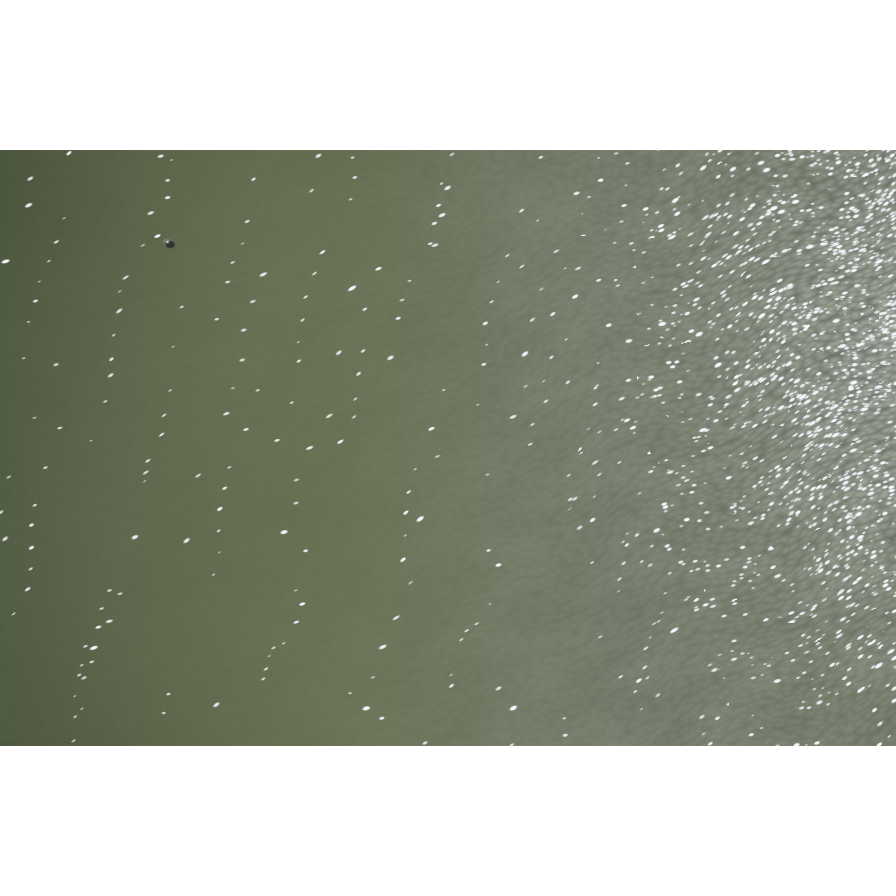
This texture is drawn by a WebGL 1 fragment shader. Its source:

```glsl
precision highp float;
// Green open water from above: sun glitter on the right, a small dark float at upper left.

#define BAND_HALF 0.3325
#define SUN vec2(1.03, 0.62)
#define SUN_SPREAD vec2(0.22, 0.30)
#define FLOAT_POS vec2(0.190, 0.727)
#define DEEP vec3(0.320, 0.365, 0.272)
#define MIDWATER vec3(0.412, 0.445, 0.332)
#define PALE vec3(0.468, 0.492, 0.425)
#define GLINT_COLOR vec3(0.97, 0.97, 1.0)
#define GLINT_DENSITY 0.60
#define RIPPLE_SCALE 95.0

uniform vec2 u_resolution;

vec2 hash2(vec2 p) {
  p = vec2(dot(p, vec2(127.1, 311.7)), dot(p, vec2(269.5, 183.3)));
  return fract(sin(p) * 43758.5453);
}

mat2 rotation(float a) {
  return mat2(cos(a), -sin(a), sin(a), cos(a));
}

// x: distance to the nearest cell point, y: brightness of lit cell points
vec2 cells(vec2 p, float density, float radius, float blur) {
  vec2 id = floor(p);
  vec2 f = p - id;
  float nearest = 2.0;
  float lit = 0.0;
  for (int j = -1; j <= 1; j++) {
    for (int i = -1; i <= 1; i++) {
      vec2 cell = vec2(float(i), float(j));
      vec2 point = hash2(id + cell);
      vec2 chance = hash2(id + cell + 71.3);
      float d = length(cell + point - f);
      float r = radius * (0.55 + 0.75 * chance.y);
      float spot = 1.0 - smoothstep(r - blur, r + blur, d);
      lit = max(lit, spot * step(chance.x, density) * (0.6 + 0.4 * chance.y));
      nearest = min(nearest, d);
    }
  }
  return vec2(nearest, lit);
}

// Layered sines, each bent by the one before
float swell(vec2 p) {
  float sum = 0.0;
  float amp = 0.5;
  for (int i = 0; i < 4; i++) {
    sum += amp * sin(p.x + 1.7 * sin(p.y * 0.7 + float(i)));
    p = rotation(0.8) * p * 1.8 + sum;
    amp *= 0.55;
  }
  return sum;
}

vec3 waterBody(vec2 uv) {
  vec3 color = mix(DEEP, MIDWATER, smoothstep(-0.12, 0.38, uv.x));
  color = mix(color, PALE, smoothstep(0.30, 0.72, uv.x));
  vec2 fromCenter = (uv - vec2(0.58, 0.46)) / vec2(0.65, 0.42);
  return color - 0.035 * smoothstep(0.35, 1.6, dot(fromCenter, fromCenter));
}

// Dark body with a pale fleck
vec3 addFloat(vec3 color, vec2 uv, float px) {
  vec2 p = uv - FLOAT_POS;
  float body = length(p * vec2(1.0, 1.25)) - 0.0050;
  float fleck = length(p - vec2(-0.003, 0.003)) - 0.0014;
  float wake = length((p + vec2(0.004, -0.004)) * vec2(1.0, 1.5)) - 0.0045;
  color = mix(color, vec3(0.50, 0.54, 0.50), 0.5 * (1.0 - smoothstep(-px, px, wake)));
  color = mix(color, vec3(0.15, 0.18, 0.17), 0.85 * (1.0 - smoothstep(-px, px, body)));
  return mix(color, vec3(0.78, 0.81, 0.80), 1.0 - smoothstep(-px, px, fleck));
}

void main() {
  vec2 uv = gl_FragCoord.xy / u_resolution;
  float px = 1.0 / u_resolution.y;

  // Sun reach and the wave-aligned frame
  vec2 sunOffset = (uv - SUN) / SUN_SPREAD;
  float glow = exp(-dot(sunOffset, sunOffset));
  float rough = smoothstep(0.25, 0.95, uv.x);
  vec2 bend = 0.006 * vec2(sin(uv.y * 31.0), sin(uv.x * 27.0 + uv.y * 9.0));
  vec2 wave = rotation(0.45) * (uv + bend) * vec2(1.0, 1.15);
  float swells = swell(wave * vec2(32.0, 70.0));

  // Water tone, broad mottling and fine ripples
  vec3 color = waterBody(uv);
  color += 0.006 * swell(uv * vec2(14.0, 10.0));
  color += swells * mix(0.003, 0.022, rough);
  vec2 ripples = cells(wave * RIPPLE_SCALE * vec2(0.8, 1.7), 0.0, 0.1, 0.1);
  color += (0.42 - ripples.x) * (mix(0.012, 0.05, rough) + 0.18 * glow);
  color += vec3(0.10, 0.095, 0.125) * glow;

  // Glitter gathers on the wave crests
  float crest = clamp(0.75 + 0.9 * swells, 0.1, 1.6);
  float density = GLINT_DENSITY * (glow + 0.02 * smoothstep(0.62, 0.80, uv.x)) * crest;
  float fine = cells(wave * vec2(135.0, 235.0), density, 0.36, 0.20).y;
  float broad = cells(wave * vec2(85.0, 165.0) + 37.0, density * 0.55, 0.30, 0.16).y;
  color = mix(color, GLINT_COLOR, clamp(max(fine, broad), 0.0, 1.0));

  color = addFloat(color, uv, px);

  // White margins above and below
  float margin = smoothstep(-0.5 * px, 0.5 * px, abs(uv.y - 0.5) - BAND_HALF);
  gl_FragColor = vec4(mix(clamp(color, 0.0, 1.0), vec3(1.0), margin), 1.0);
}
```
